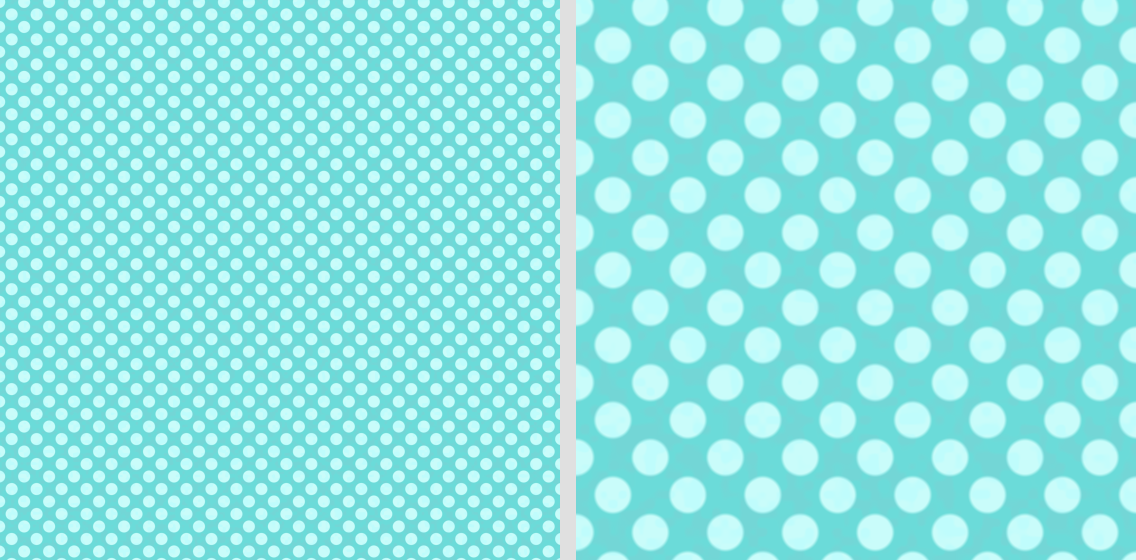
Left: the whole. Right: its middle third, enlarged.
Give the GLSL for this pattern, as a Shadertoy shader.

```glsl
// Pale aqua polka dots on turquoise, in staggered rows.
// Two square lattices, half a period apart, give the nearest dot centre;
// a faint value noise mottles both the ground and the dots.

#define PERIODS 22.42                    // lattice periods across the canvas
#define ORIGIN vec2(0.466, 0.842)        // one dot centre, in periods
#define RADIUS 0.241                     // dot radius, in periods
#define SOFTNESS 0.0013                  // half width of the dot edge, in canvas units
#define MOTTLE_CELLS 180.0               // noise cells across the canvas
#define GROUND vec3(0.42, 0.86, 0.85)
#define GROUND_SHADE vec3(0.45, 0.84, 0.84)
#define DOT vec3(0.79, 0.99, 0.98)
#define DOT_SHADE vec3(0.73, 0.99, 0.99)

float hash(vec2 p) {
    return fract(sin(dot(p, vec2(127.1, 311.7))) * 43758.5453);
}

float valueNoise(vec2 p) {
    vec2 cell = floor(p);
    vec2 t = fract(p);
    t = t * t * (3.0 - 2.0 * t);
    float low = mix(hash(cell), hash(cell + vec2(1.0, 0.0)), t.x);
    float high = mix(hash(cell + vec2(0.0, 1.0)), hash(cell + 1.0), t.x);
    return mix(low, high, t.y);
}

// Distance to the nearest centre of a unit square lattice
float latticeDistance(vec2 p) {
    return length(fract(p + 0.5) - 0.5);
}

// Signed distance to the staggered dots, in periods
float dotsDistance(vec2 p) {
    return min(latticeDistance(p), latticeDistance(p + 0.5)) - RADIUS;
}

void mainImage(out vec4 fragColor, in vec2 fragCoord) {
    vec2 uv = fragCoord / iResolution.y;

    // Dot coverage with an edge at least one pixel wide
    float edge = max(SOFTNESS, 0.6 / iResolution.y) * PERIODS;
    float d = dotsDistance(uv * PERIODS - ORIGIN);
    float coverage = 1.0 - smoothstep(-edge, edge, d);

    // Faint mottling of both colours
    float mottle = smoothstep(0.4, 0.75, valueNoise(uv * MOTTLE_CELLS));
    vec3 ground = mix(GROUND, GROUND_SHADE, mottle);
    vec3 spot = mix(DOT, DOT_SHADE, mottle * 0.7);

    fragColor = vec4(mix(ground, spot, coverage), 1.0);
}
```
